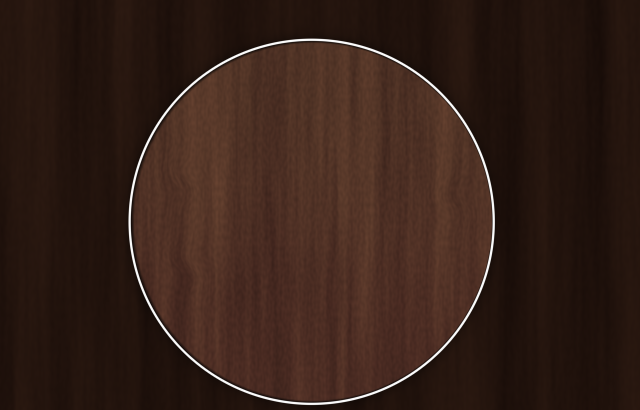
Give the GLSL for this texture, as a WebGL 1 fragment shader.

```glsl
precision highp float;
uniform vec2 u_resolution;

#define DISC_X 0.487
#define DISC_Y 0.459
#define DISC_RADIUS 0.444
#define RING_HALF_WIDTH 0.0028
#define GRAIN_CONTRAST 0.17
#define SPECKLE 0.13
#define WOOD_LIGHT vec3(0.325, 0.208, 0.152)
#define WOOD_RED vec3(0.298, 0.172, 0.137)
#define BACK_DARK vec3(0.108, 0.058, 0.038)
#define BACK_LIGHT vec3(0.205, 0.122, 0.082)
#define RING_COLOR vec3(0.985)

vec2 gradientAt(vec2 cell) {
  vec3 h = fract(cell.xyx * vec3(0.1031, 0.1030, 0.0973));
  h += dot(h, h.yzx + 33.33);
  float angle = 6.2832 * fract((h.x + h.y) * h.z);
  return vec2(cos(angle), sin(angle));
}

float gradientNoise(vec2 p) {
  vec2 i = floor(p);
  vec2 f = p - i;
  vec2 u = f * f * f * (f * (f * 6.0 - 15.0) + 10.0);
  vec2 e = vec2(1.0, 0.0);
  float a = dot(gradientAt(i), f);
  float b = dot(gradientAt(i + e.xy), f - e.xy);
  float c = dot(gradientAt(i + e.yx), f - e.yx);
  float d = dot(gradientAt(i + e.xx), f - e.xx);
  return mix(mix(a, b, u.x), mix(c, d, u.x), u.y);
}

float band(float x, float center, float width) {
  float d = (x - center) / width;
  return exp(-d * d);
}

// Octaves of noise stretched along the vertical fibres
float fibres(vec2 p) {
  float sum = 0.0;
  float weight = 1.0;
  vec2 scale = vec2(17.0, 0.9);
  for (int i = 0; i < 4; i++) {
    sum += weight * gradientNoise(p * scale + float(i) * 19.7);
    scale *= vec2(2.0, 2.1);
    weight *= 0.72;
  }
  return sum;
}

// Sideways bend of the fibres around a knot
float knotBend(vec2 p, vec2 center) {
  vec2 d = (p - center) / vec2(0.05, 0.045);
  return 0.022 * d.y * exp(-dot(d, d));
}

vec3 discWood(vec2 p) {
  vec2 q = p;
  q.x += 0.006 * gradientNoise(p * vec2(3.0, 2.0));
  q.x += knotBend(p, vec2(0.44, 0.56)) + knotBend(p, vec2(0.46, 0.35));
  q.x += knotBend(p, vec2(1.11, 0.50));

  float streaks = 0.5 * band(q.x, 0.48, 0.025) + 0.4 * band(q.x, 0.527, 0.008)
    + 0.7 * band(q.x, 0.612, 0.009) * smoothstep(0.35, 0.75, p.y)
    + 0.5 * band(q.x, 0.765, 0.022) + 0.6 * band(q.x, 0.837, 0.012)
    + 0.4 * band(q.x, 0.898, 0.02) + 0.5 * band(q.x, 1.10, 0.035)
    - 0.5 * band(q.x, 0.67, 0.035) - 0.3 * band(q.x, 0.99, 0.05);
  float grain = fibres(q);
  float speckle = gradientNoise(q * vec2(150.0, 75.0));

  float warmth = smoothstep(0.0, 0.9, p.y) + 0.5 * streaks + 0.5 * grain;
  vec3 color = mix(WOOD_RED, WOOD_LIGHT, clamp(warmth, 0.0, 1.0));
  return color * (0.98 + GRAIN_CONTRAST * grain + 0.11 * streaks + SPECKLE * speckle);
}

vec3 backWood(vec2 p) {
  vec2 q = p * vec2(0.65, 0.6) + 7.3;
  q.x += 0.005 * gradientNoise(p * vec2(2.5, 2.0));
  float upper = smoothstep(0.2, 1.0, p.y);
  float streaks = 0.55 * band(p.x, 0.06, 0.05)
    + (0.25 + 0.35 * upper) * band(p.x, 0.31, 0.04)
    + 0.35 * upper * band(p.x, 0.48, 0.04) + 0.3 * upper * band(p.x, 0.75, 0.12)
    + 0.3 * band(p.x, 1.11, 0.05) + 0.3 * band(p.x, 1.33, 0.03)
    + 0.35 * band(p.x, 1.54, 0.04) - 0.15 * band(p.x, 1.43, 0.05);
  float grain = fibres(q);
  float speckle = gradientNoise(p * vec2(110.0, 50.0));
  float tone = 0.16 + 0.75 * streaks + 0.33 * grain + 0.10 * speckle;
  return mix(BACK_DARK, BACK_LIGHT, clamp(tone, -0.2, 1.0));
}

void main() {
  vec2 p = gl_FragCoord.xy / u_resolution.y;
  float aspect = u_resolution.x / u_resolution.y;
  float pixel = 1.0 / u_resolution.y;
  vec2 fromCenter = p - vec2(DISC_X * aspect, DISC_Y);
  float edge = length(fromCenter) - DISC_RADIUS;

  // Shadow cast inward, deepest at the left
  float side = 0.5 - 0.5 * fromCenter.x / DISC_RADIUS;
  float depth = mix(0.006, 0.014, side);
  float inner = 1.0 - 0.75 * smoothstep(-depth, -0.002, edge);
  float outer = 1.0 - 0.4 * exp(-max(edge, 0.0) / 0.012);

  vec3 disc = discWood(p) * inner;
  vec3 back = backWood(p) * outer;
  vec3 color = mix(disc, back, smoothstep(-pixel, pixel, edge));

  // Thin bright rim
  float rim = abs(edge) - RING_HALF_WIDTH;
  color = mix(color, RING_COLOR, 1.0 - smoothstep(-0.7 * pixel, 0.7 * pixel, rim));
  gl_FragColor = vec4(color, 1.0);
}
```
